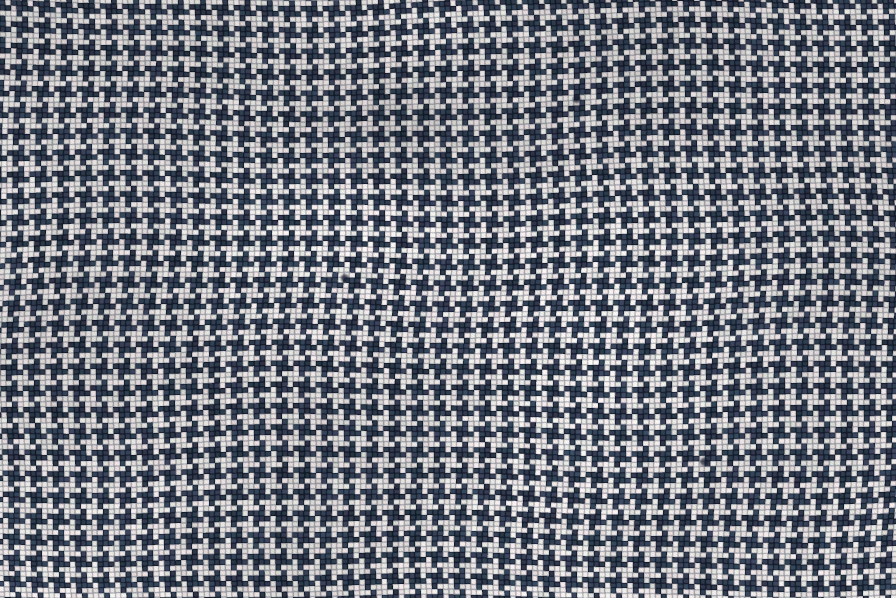
This texture is drawn by a WebGL 2 fragment shader. Its source:

```glsl
#version 300 es
precision highp float;

#define REPEATS vec2(40.0, 28.0)
#define THREADS 4.0
#define LIGHT_YARN vec3(0.91, 0.89, 0.88)
#define LIGHT_GAP vec3(0.60, 0.61, 0.64)
#define DARK_YARN vec3(0.20, 0.25, 0.325)
#define DARK_GAP vec3(0.075, 0.10, 0.165)
#define YARN_HALF vec2(0.43, 0.50)
#define BEND 0.010
#define WEAR 0.13
#define FOLD 0.06
#define SAMPLES 3

uniform vec2 u_resolution;
out vec4 outColor;

float hash(vec2 p) {
  vec3 q = fract(vec3(p.xyx) * 0.1031);
  q += dot(q, q.yzx + 33.33);
  return fract((q.x + q.y) * q.z);
}

float roundBox(vec2 p, vec2 halfSize, float radius) {
  vec2 d = abs(p) - halfSize + radius;
  return length(max(d, 0.0)) + min(max(d.x, d.y), 0.0) - radius;
}

// Slack cloth: gentle, layered waves in both thread directions
vec2 bendCloth(vec2 uv) {
  float dy = sin(uv.x * 4.2 + 0.6) * (uv.y - 0.35)
           + 0.35 * sin(uv.x * 9.0 + uv.y * 5.0)
           + 0.12 * sin(uv.x * 23.0 - uv.y * 7.0);
  float dx = 0.5 * sin(uv.y * 5.0 + uv.x * 2.0) + 0.12 * sin(uv.y * 17.0 + 1.0);
  return uv + BEND * vec2(dx, dy);
}

// Broad light and shallow creases
float foldShade(vec2 uv) {
  float waves = sin(uv.x * 7.0 + uv.y * 3.0 + 2.4)
              + 0.6 * sin(uv.x * 15.0 - uv.y * 6.0)
              + 0.4 * sin(uv.y * 11.0 + uv.x * 4.0);
  vec2 dip = (uv - vec2(0.43, 0.79)) * vec2(9.0, 11.0);
  return 1.0 + FOLD * (0.5 * waves - 2.0 * exp(-dot(dip, dip)) - 0.8 * smoothstep(0.6, 1.0, uv.y));
}

// Sparse lint specks, one possible point per cell
float specks(vec2 uv) {
  vec2 p = uv * vec2(15.0, 10.0);
  vec2 cell = floor(p);
  vec2 center = 0.2 + 0.6 * vec2(hash(cell + 3.0), hash(cell + 71.0));
  float present = step(0.95, hash(cell + 19.0));
  return present * (1.0 - smoothstep(0.03, 0.10, length(p - cell - center)));
}

// Plain weave with two light and two dark threads each way
vec3 weave(vec2 uv) {
  vec2 p = bendCloth(uv) * REPEATS * THREADS;
  vec2 cell = floor(p);
  vec2 local = p - cell - 0.5;
  bool warpOnTop = mod(cell.x + cell.y, 2.0) > 0.5;
  float thread = warpOnTop ? cell.x : cell.y;
  bool isLight = mod(thread, THREADS) < 0.5 * THREADS;
  vec2 along = warpOnTop ? local : local.yx;

  // Rounded yarn crown with uneven thickness and a faint twist
  float grain = hash(cell) - 0.5;
  float threadTone = hash(vec2(thread, warpOnTop ? 11.0 : 47.0)) - 0.5;
  float edge = roundBox(along, YARN_HALF + 0.05 * grain, 0.24);
  float crown = 1.0 - smoothstep(-0.20, 0.06, edge);
  float twist = 0.04 * sin(along.y * 14.0 + along.x * 9.0 + grain * 6.0);

  vec3 color = isLight ? mix(LIGHT_GAP, LIGHT_YARN, crown) : mix(DARK_GAP, DARK_YARN, crown);
  float tone = 1.0 + twist + WEAR * (grain + 0.5 * threadTone) * (isLight ? 0.6 : 2.0);
  vec3 tint = vec3(0.015, -0.004, 0.006) * (hash(cell + 131.0) * 2.0 - 1.0);
  return color * tone + tint;
}

void main() {
  vec3 color = vec3(0.0);
  for (int y = 0; y < SAMPLES; y++) {
    for (int x = 0; x < SAMPLES; x++) {
      vec2 offset = (vec2(x, y) + 0.5) / float(SAMPLES) - 0.5;
      color += weave((gl_FragCoord.xy + offset) / u_resolution);
    }
  }
  color /= float(SAMPLES * SAMPLES);

  vec2 uv = gl_FragCoord.xy / u_resolution;
  color *= foldShade(uv);
  color = mix(color, DARK_GAP, 0.7 * specks(uv));
  outColor = vec4(clamp(color, 0.0, 1.0), 1.0);
}
```
